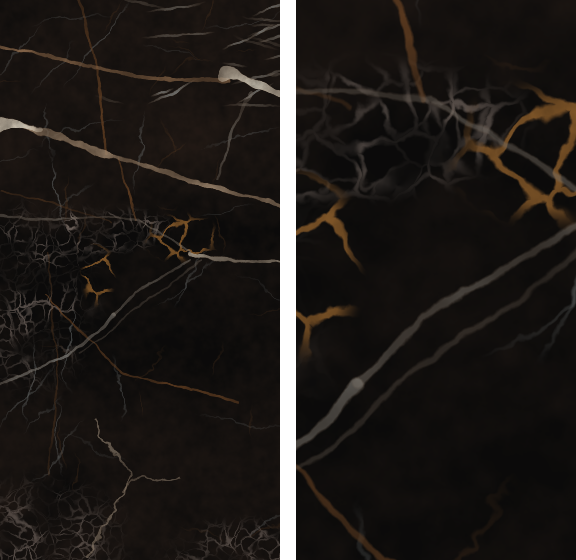
Left, the full canvas; right, a detail of the centre.
This texture is drawn by a Shadertoy shader. Its source:

```glsl
// Polished black-brown marble with rust, gold and pale veins
#define BLACK vec3(.043, .040, .038)
#define BROWN vec3(.108, .083, .069)
#define RUST vec3(.43, .27, .14)
#define GOLD vec3(.52, .35, .16)
#define PALE vec3(.74, .71, .65)
#define SILVER vec3(.47, .49, .49)
#define SOFT .0042
#define HAIRS 52
#define STREAKS 22

vec3 col;  // stone colour so far
vec2 p;    // warped position

float hash(vec2 v) {
    vec3 q = fract(v.xyx * .1031);
    q += dot(q, q.yzx + 33.33);
    return fract((q.x + q.y) * q.z);
}
vec2 hash2(vec2 v) { return vec2(hash(v), hash(v + 57.3)); }

float noise(vec2 v) {
    vec2 i = floor(v), f = fract(v), e = vec2(1, 0);
    f = f * f * (3. - 2. * f);
    return mix(mix(hash(i), hash(i + e), f.x),
               mix(hash(i + e.yx), hash(i + e.xx), f.x), f.y);
}
float fbm(vec2 v) {
    float sum = 0., amp = .5;
    for (int i = 0; i < 5; i++) {
        sum += amp * noise(v);
        v = mat2(1.6, 1.2, -1.2, 1.6) * v + 11.7;
        amp *= .5;
    }
    return sum;
}
vec2 warp(vec2 v) { return vec2(fbm(v), fbm(v + 31.)) - .48; }

// Soft-edged line of half width w
float stroke(float d, float w) {
    return 1. - smoothstep(w, w + max(SOFT, 1. / iResolution.x), d);
}
// Distance to a segment, and fraction along it
vec2 along(vec2 v, vec2 a, vec2 b) {
    float t = clamp(dot(v - a, b - a) / dot(b - a, b - a), 0., 1.);
    return vec2(length(v - mix(a, b, t)), t);
}
// Tapered scratch around a centre
float scratch(vec2 v, vec2 centre, float angle, float len, float w) {
    vec2 dir = len * vec2(cos(angle), sin(angle));
    vec2 n = along(v, centre - dir, centre + dir);
    float taper = sin(3.14 * n.y);
    return stroke(n.x, w * taper) * taper;
}
// Thin borders of scattered cells
float crackle(vec2 v, float scale, float w) {
    vec2 i = floor(v * scale), f = fract(v * scale);
    float near = 9., next = 9.;
    for (int k = 0; k < 9; k++) {
        vec2 g = vec2(k % 3, k / 3) - 1.;
        float d = length(g + hash2(i + g) - f);
        next = min(next, max(near, d));
        near = min(near, d);
    }
    return stroke((next - near) * .5 / scale, w);
}
float blot(vec2 v, vec2 centre, vec2 size) {
    return 1. - smoothstep(.35, 1., length((v - centre) / size));
}
// Mottled core with a rusty rim
void paint(float mask, vec3 tint) {
    vec3 core = tint * (.72 + .5 * fbm(p * 42.));
    col = mix(col, mix(mix(RUST, tint, .45), core, mask), mask);
}
// Bent vein through ab.xy, ab.zw and c, with half width w.x to w.y
void vein(vec3 tint, float amount, vec4 ab, vec2 c, vec2 w) {
    vec2 s = along(p, ab.xy, ab.zw), t = along(p, ab.zw, c);
    float d = min(s.x, t.x), n = .5 * (s.x < t.x ? s.y : 1. + t.y);
    float wide = mix(w.x, w.y, n) * (.35 + 1.2 * noise(p * 24.));
    paint(amount * stroke(d, wide) * mix(.5, 1., noise(p * 13.)), tint);
}

void mainImage(out vec4 fragColor, in vec2 fragCoord) {
    vec2 uv = fragCoord / iResolution.x, fine = warp(uv * 30.);
    vec2 straight = uv + .034 * warp(uv * 6.) + .012 * fine;
    vec2 ragged = uv + .09 * warp(uv * 9.) + .02 * fine;
    p = straight;

    // Ground: brown above the fault, black in the middle, cloudy below
    float warm = .5 * smoothstep(1.14, 1.27, p.y) - .32 * smoothstep(.35, .75, p.y);
    warm += 1.1 * fbm(uv * 4.) + .75 * fbm(uv * 34.) - .35;
    col = mix(BLACK, BROWN, clamp(warm, 0., 1.3));

    // Faint hairlines
    for (int i = 0; i < HAIRS; i++) {
        vec2 id = vec2(i, 3), r = hash2(id + 9.);
        float m = scratch(ragged, hash2(id) * vec2(1, 2), mix(-.5, 1.9, r.x), .04 + .15 * r.y, .0008);
        col = mix(col, r.y < .45 ? RUST : SILVER, m * (.12 + .4 * r.x * r.y));
    }
    // Silvery streaks crowding the upper right
    for (int i = 0; i < STREAKS; i++) {
        vec2 id = vec2(i, 71), r = hash2(id + 5.), s = hash2(id);
        vec2 centre = vec2(1. - .65 * r.x * r.x, 2. - .38 * s.x);
        float m = scratch(p, centre, mix(-.35, .6, r.y), .03 + .09 * s.y, .0025);
        paint(m * (.25 + .6 * r.y), SILVER);
    }

    // Webs of fine pale cracks
    float web = blot(uv, vec2(.33, 1.18), vec2(.34, .1)) + .55 * blot(uv, vec2(.1, .93), vec2(.3, .4))
              + .5 * blot(uv, vec2(.12, .06), vec2(.4, .28)) + .45 * blot(uv, vec2(.9, .03), vec2(.4, .14));
    float gaps = smoothstep(.36, .66, fbm(uv * 12. + 4.));
    float cracks = max(crackle(ragged, 11., .0006), .7 * crackle(ragged, 23., .0003));
    col = mix(col, SILVER * vec3(1.07, .92, .86), min(.75, cracks * web * (.15 + gaps)));

    // Golden knots
    float knots = blot(uv, vec2(.65, 1.15), vec2(.15, .1)) + blot(uv, vec2(.35, 1.02), vec2(.07, .13));
    paint(min(.85, knots * 1.4) * crackle(ragged + .4, 12., .0022), GOLD);

    // Forked pale crack near the bottom
    p = ragged;
    vein(PALE, .6, vec4(.34, .5, .48, .29), vec2(.32, .01), vec2(.001, .002));
    vein(PALE, .5, vec4(.45, .25, .52, .3), vec2(.65, .29), vec2(.002, .001));
    p = straight;

    // Thin rust veins
    vein(RUST, .75, vec4(.28, 2.02, .35, 1.75), vec2(.38, 1.45), vec2(.002));
    vein(RUST, .8, vec4(.43, 1.43, .46, 1.34), vec2(.49, 1.22), vec2(.002));
    vein(RUST, .75, vec4(.16, .95, .44, .66), vec2(.85, .57), vec2(.001, .002));
    vein(RUST, .35, vec4(.17, 1.1, .2, .7), vec2(.18, .3), vec2(.001));
    vein(RUST, .4, vec4(0, 1.31, .2, 1.28), vec2(.4, 1.2), vec2(.001));

    // Silver diagonals
    vein(SILVER, .85, vec4(-.02, .62, .24, .73), vec2(.4, .88), vec2(.002, .005));
    vein(SILVER, .6, vec4(.4, .88, .52, .98), vec2(.68, 1.07), vec2(.003, .001));
    vein(SILVER, .4, vec4(.28, .74, .48, .9), vec2(.72, 1.07), vec2(.001));
    vein(SILVER, .6, vec4(.9, 1.66, .83, 1.55), vec2(.78, 1.36), vec2(.005, .001));

    // Broad veins with swollen ends, and the fault line
    vein(mix(RUST, PALE, .3), .9, vec4(-.02, 1.83, .53, 1.72), vec2(.82, 1.71), vec2(.003, .006));
    vein(PALE, 1., vec4(.8, 1.735, .85, 1.725), vec2(1.02, 1.66), vec2(.02, .008));
    vein(mix(RUST, PALE, .6), 1., vec4(.05, 1.56, .4, 1.44), vec2(1.02, 1.26), vec2(.01, .004));
    vein(PALE, 1., vec4(-.05, 1.55, .04, 1.56), vec2(.14, 1.535), vec2(.026, .006));
    vein(SILVER, .6, vec4(-.02, 1.225, .5, 1.22), vec2(.68, 1.1), vec2(.003, .001));
    vein(PALE, .85, vec4(.68, 1.09, .8, 1.075), vec2(1.02, 1.05), vec2(.005, .002));

    fragColor = vec4(col, 1.);
}
```
